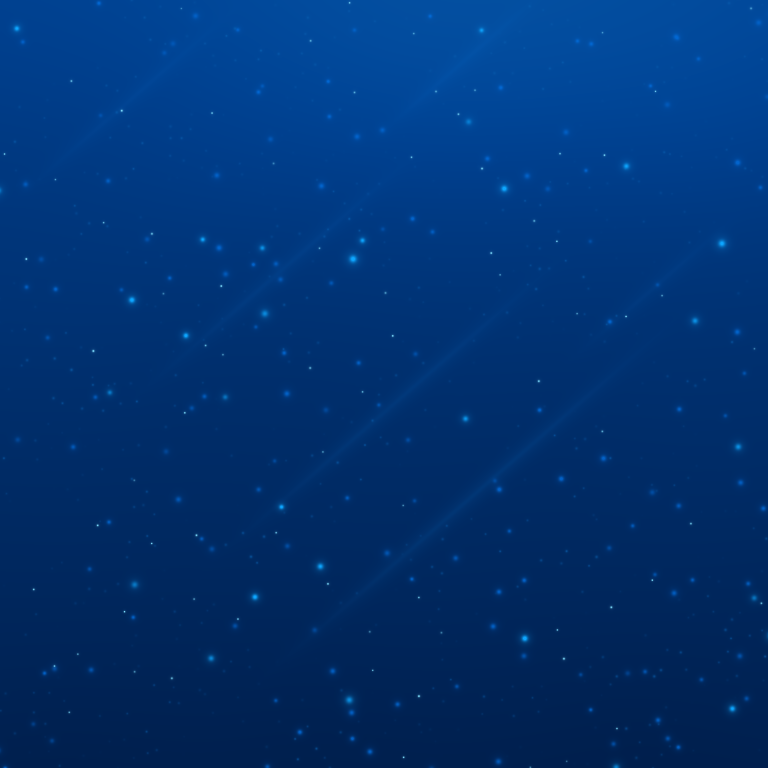
Give the GLSL for this background, as a Shadertoy shader.

```glsl
// Deep blue backdrop lit from the top, with scattered glowing dots and faint slanted rays.
// The backdrop is a gradient with a soft glow; the dots come from jittered cell grids,
// with the faintest ones gathered by gradient noise; the rays are tapered Gaussian ridges.

const float RAY_ANGLE = 0.715;

vec3 hash3(vec2 p) {
    vec3 q = fract(p.xyx * vec3(0.1031, 0.1030, 0.0973));
    q += dot(q, q.yxz + 33.33);
    return fract((q.xxy + q.yzz) * q.zyx);
}

float cornerSlope(vec2 corner, vec2 p) {
    float angle = 6.2832 * hash3(corner + 71.0).x;
    return dot(vec2(cos(angle), sin(angle)), p - corner);
}

float gradientNoise(vec2 p) {
    vec2 i = floor(p), f = p - i;
    vec2 w = f * f * f * (f * (f * 6.0 - 15.0) + 10.0);
    float low = mix(cornerSlope(i, p), cornerSlope(i + vec2(1, 0), p), w.x);
    float high = mix(cornerSlope(i + vec2(0, 1), p), cornerSlope(i + vec2(1, 1), p), w.x);
    return mix(low, high, w.y);
}

// Blue shade for a given green level
vec3 waterColour(float level) {
    float bend = max(level - 0.23, 0.0);
    return vec3(0.3 * max(level - 0.27, 0.0), level, 0.06 + 2.0 * level - 8.0 * bend * bend);
}

vec3 backdrop(vec2 p) {
    vec2 d = p - vec2(0.66, 1.0);
    float glow = exp(-4.0 * d.x * d.x - 16.0 * d.y * d.y);
    float level = 0.123 + 0.12 * p.y + 0.065 * glow;
    return waterColour(level + 0.006 * gradientNoise(p * 3.0));
}

// Ridge in ray coordinates: x runs along the ray, y across it
float ray(vec2 p, vec2 centre, float halfLength) {
    vec2 d = p - centre;
    float taper = 1.0 - smoothstep(0.1, 1.0, abs(d.x) / halfLength);
    float core = exp(-d.y * d.y / 0.00001);
    float halo = exp(-d.y * d.y / 0.00016);
    return taper * (0.4 * core + 0.6 * halo);
}

float rays(vec2 p) {
    float c = cos(RAY_ANGLE), s = sin(RAY_ANGLE);
    vec2 q = vec2(c * p.x + s * p.y, c * p.y - s * p.x);
    float light = 0.0;
    for (int i = 0; i < 4; i++) {
        float n = float(i);
        float across = -0.136 + 0.227 * n - 0.08 * sin(1.05 * n);
        light += ray(q, vec2(0.69, across), 0.40 - 0.06 * n) * (1.0 - 0.17 * n);
        // Every second ray has a short, faint companion
        if (i % 2 == 0) light += 0.5 * ray(q, vec2(1.05, across + 0.05), 0.17);
    }
    return light;
}

// Coverage of soft dots: cells per unit, chance per cell, radius, halo strength
float dots(vec2 p, float cells, float chance, float radius, float halo, float pixel) {
    vec2 home = floor(p * cells);
    float cover = 0.0;
    for (int y = -1; y <= 1; y++)
    for (int x = -1; x <= 1; x++) {
        vec2 cell = home + vec2(x, y);
        vec3 place = hash3(cell + cells * 3.0);
        vec3 look = hash3(cell + cells * 7.0 + 19.0);
        vec2 d = p - (cell + place.xy) / cells;
        float size = radius * mix(0.75, 1.2, look.x);
        float spread = dot(d, d) / (size * size + 0.2 * pixel * pixel);
        float profile = exp(-spread) + halo * exp(-spread / 6.0);
        cover += step(place.z, chance) * mix(0.4, 1.0, look.y) * profile;
    }
    return min(cover, 1.0);
}

void mainImage(out vec4 fragColor, in vec2 fragCoord) {
    float pixel = 1.0 / iResolution.y;
    vec2 p = fragCoord * pixel;

    vec3 colour = backdrop(p) + vec3(0.005, 0.045, 0.065) * rays(p);

    // Faint specks, denser in loose clusters
    float cluster = smoothstep(-0.25, 0.4, gradientNoise(p * 9.0));
    float specks = dots(p, 40.0, 0.5, 0.0015, 0.1, pixel);
    colour = mix(colour, vec3(0.04, 0.40, 0.72), 0.55 * cluster * specks);

    // Blue dots, bright cyan dots with halos, and pale pinpoints
    float blue = dots(p, 17.0, 0.5, 0.0030, 0.18, pixel);
    colour = mix(colour, vec3(0.01, 0.43, 0.87), 0.8 * blue);

    float bright = dots(p, 9.0, 0.34, 0.0036, 0.22, pixel);
    colour = mix(colour, vec3(0.05, 0.65, 1.0), bright);

    float pins = dots(p, 14.0, 0.42, 0.0011, 0.08, pixel);
    colour = mix(colour, vec3(0.50, 0.88, 1.0), pins);

    fragColor = vec4(clamp(colour, 0.0, 1.0), 1.0);
}
```
